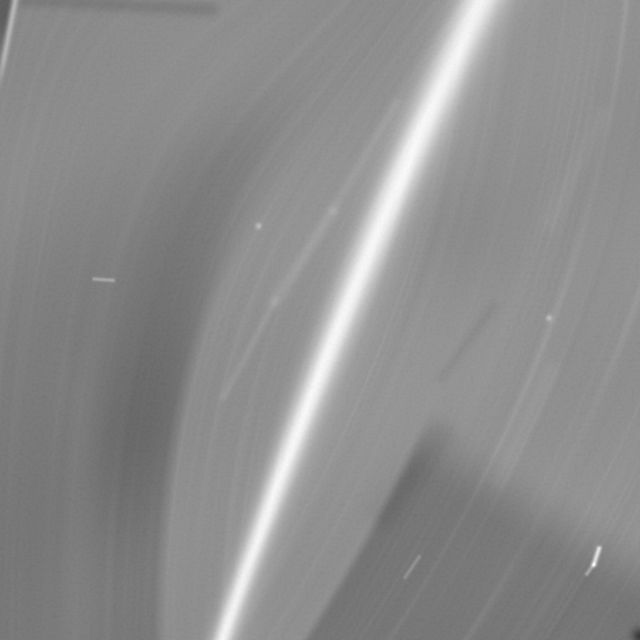
Reproduce this texture procedurally as a three.js fragment shader.

```glsl
// Grey macro of a leaf: a bright slanting midrib, curved side veins and soft shaded folds.
#define RIB_PEAK 0.27
#define RIB_HALO 0.12
#define DARK_TONE 0.462
#define MID_TONE 0.535
#define LIGHT_TONE 0.568
#define VEIN_GAIN 0.034
#define GRAIN_GAIN 0.022
#define LEFT_FOLD 0.248
#define RIGHT_FOLD 0.475

varying vec2 vUv;

float hash(vec2 p) {
  return fract(sin(dot(p, vec2(127.1, 311.7))) * 4375.85);
}

float bell(float x, float width) {
  return exp(-x * x / (width * width));
}

// Distance to the nearest jittered point
float cellNoise(vec2 p) {
  vec2 cell = floor(p);
  float nearest = 2.0;
  for (int j = -1; j <= 1; j++) {
    for (int i = -1; i <= 1; i++) {
      vec2 id = cell + vec2(float(i), float(j));
      vec2 site = id + vec2(hash(id), hash(id + 37.0));
      nearest = min(nearest, distance(p, site));
    }
  }
  return nearest;
}

// One-dimensional cells: light and dark strands that fade along their length
float veins(float across, float along, float density) {
  float p = across * density;
  float sum = 0.0;
  for (int i = -1; i <= 1; i++) {
    float id = floor(p) + float(i);
    float seed = hash(vec2(id, density));
    float centre = id + 0.2 + 0.6 * seed;
    float fade = 0.6 + 0.4 * sin(along * (5.0 + 6.0 * seed) + seed * 40.0);
    float strength = hash(vec2(id, density + 9.0)) * 1.5 - 0.5;
    sum += strength * fade * bell(p - centre, 0.24);
  }
  return sum;
}

float stroke(vec2 p, vec2 a, vec2 b, float width) {
  vec2 ab = b - a;
  float t = clamp(dot(p - a, ab) / dot(ab, ab), 0.0, 1.0);
  return bell(distance(p, a + ab * t), width);
}

void main() {
  vec2 p = vUv;
  float x = p.x;
  float y = p.y;
  float ribOffset = x - (0.347 + 0.34 * y + 0.065 * y * y);

  // Coordinates across the bent veins of each half
  float leftAcross = x - y * y * mix(0.08, 0.38, smoothstep(-0.1, 0.6, x));
  float rightAcross = x - 0.65 * y + 0.28 * y * y;
  float side = smoothstep(-0.01, 0.01, ribOffset);

  // Left half: shaded outer blade, dark fold, paler inner strip
  float outer = mix(DARK_TONE, MID_TONE + 0.01, smoothstep(0.32, 0.82, y + 0.15 * (0.2 - x)));
  float foldSpan = smoothstep(0.05, 0.35, y) * (1.0 - smoothstep(0.72, 0.93, y));
  outer -= 0.045 * bell(leftAcross - 0.19, 0.055) * foldSpan;
  outer += 0.02 * bell(x - 0.12, 0.035) * (1.0 - smoothstep(0.35, 0.5, y));
  float foldBlur = mix(0.014, 0.07, smoothstep(0.5, 1.0, y));
  float inner = smoothstep(LEFT_FOLD - foldBlur, LEFT_FOLD + foldBlur, leftAcross);
  float leftTone = mix(outer, LIGHT_TONE - 0.015 * (1.0 - y), inner);

  // Right half: pale blade over a dark lower wedge
  float wedge = smoothstep(RIGHT_FOLD - 0.008, RIGHT_FOLD + 0.014, rightAcross);
  float wedgeTop = 0.33 - 0.62 * (x - 0.68);
  wedge *= 1.0 - smoothstep(wedgeTop - 0.1, wedgeTop + 0.04, y);
  float rightTone = LIGHT_TONE - 0.02 * bell(distance(p, vec2(0.70, 0.65)), 0.09);
  rightTone -= 0.025 * smoothstep(0.85, 1.1, x) * smoothstep(0.5, 0.9, y);
  rightTone = mix(rightTone, DARK_TONE, wedge);
  rightTone -= 0.04 * stroke(p, vec2(0.60, 0.20), vec2(0.69, 0.32), 0.025);
  rightTone -= 0.03 * stroke(p, vec2(0.69, 0.41), vec2(0.77, 0.52), 0.009);
  rightTone += 0.025 * stroke(p, vec2(0.78, 0.25), vec2(0.86, 0.42), 0.015);
  rightTone += 0.022 * stroke(p, vec2(0.86, 0.65), vec2(0.94, 0.82), 0.014);

  // Side veins
  float leftVeins = veins(leftAcross, y, 38.0) + 0.6 * veins(leftAcross, y, 91.0);
  float rightVeins = veins(rightAcross, y, 34.0) + 0.6 * veins(rightAcross, y, 83.0);
  leftVeins *= mix(0.65, 1.0, inner);
  float tone = mix(leftTone + VEIN_GAIN * leftVeins, rightTone + VEIN_GAIN * rightVeins, side);
  tone += 0.05 * stroke(p, vec2(0.43, 0.53), vec2(0.52, 0.67), 0.010);
  tone += 0.04 * stroke(p, vec2(0.35, 0.38), vec2(0.43, 0.53), 0.006);
  tone += 0.035 * stroke(p, vec2(0.52, 0.67), vec2(0.62, 0.84), 0.008);

  // Broad mottling and fine grain
  tone += 0.006 * (sin(9.0 * x + 5.0 * y) + sin(17.0 * y - 11.0 * x + 2.0));
  tone += GRAIN_GAIN * (0.48 - cellNoise(p * 190.0));

  // Midrib: tapered core in a halo that is wider on the right
  float haloWidth = mix(0.026, 0.052, y) * mix(0.95, 1.2, side);
  tone += RIB_PEAK * bell(ribOffset, mix(0.014, 0.031, y));
  tone += RIB_HALO * bell(ribOffset, haloWidth);

  // Blade edge, dim corners and small pale flecks
  float edge = x - 0.024 + 0.19 * (1.0 - y);
  tone -= 0.17 * (1.0 - smoothstep(-0.012, 0.0, edge)) * smoothstep(0.86, 0.98, y);
  tone += 0.17 * bell(edge, 0.005) * smoothstep(0.84, 0.92, y);
  tone -= 0.06 * stroke(p, vec2(0.04, 1.0), vec2(0.33, 0.985), 0.012);
  tone -= 0.25 * bell(distance(p, vec2(1.0, 0.006)), 0.012);
  tone += 0.36 * stroke(p, vec2(0.928, 0.118), vec2(0.936, 0.143), 0.004);
  tone += 0.18 * stroke(p, vec2(0.917, 0.103), vec2(0.928, 0.118), 0.003);
  tone += 0.16 * stroke(p, vec2(0.147, 0.564), vec2(0.177, 0.562), 0.003);
  tone += 0.10 * stroke(p, vec2(0.633, 0.098), vec2(0.655, 0.130), 0.003);
  tone += 0.16 * bell(distance(p, vec2(0.404, 0.647)), 0.005);
  tone += 0.16 * bell(distance(p, vec2(0.858, 0.503)), 0.005);

  gl_FragColor = vec4(vec3(clamp(tone, 0.0, 1.0)), 1.0);
}
```
